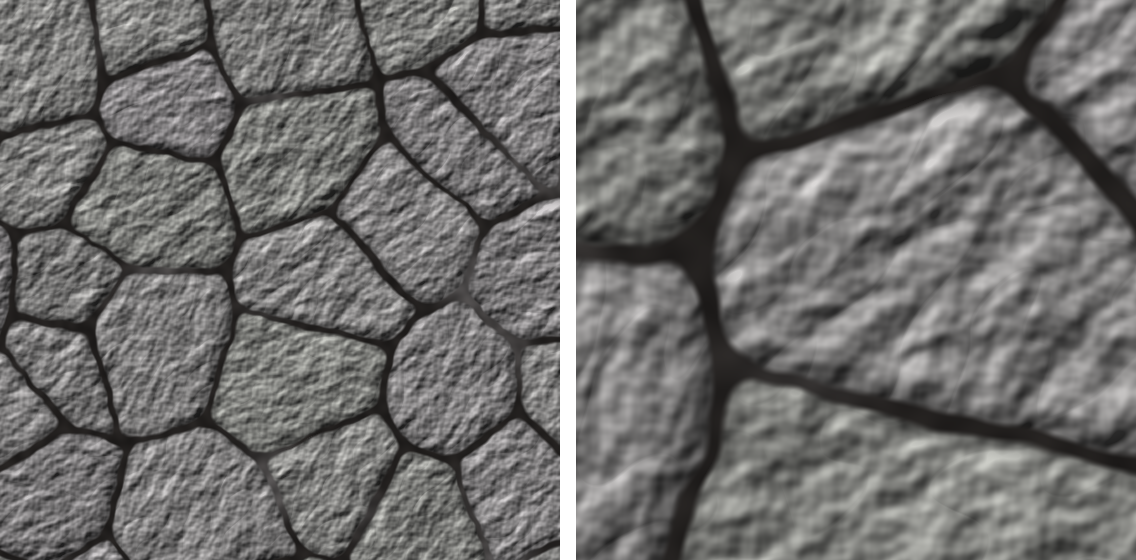
Left, the full canvas; right, a detail of the centre.
Write a Shadertoy shader that draws this texture.

```glsl
// Dry stone wall: rough grey stones with thin dark joints between them.
// Stones are cells of a weighted Voronoi diagram with rounded corners; their
// chipped faces are gradient noise, lit from the upper left by its slope.

vec2 hash2(vec2 p) {
    vec3 q = fract(p.xyx * vec3(0.1031, 0.1030, 0.0973));
    q += dot(q, q.yzx + 33.33);
    return fract((q.xx + q.yz) * q.zy);
}

vec2 gradientAt(vec2 cell) {
    float angle = 6.2832 * hash2(cell + 71.0).x;
    return vec2(cos(angle), sin(angle));
}

float gradientNoise(vec2 p) {
    vec2 i = floor(p), f = p - i;
    vec2 u = f * f * f * (f * (f * 6.0 - 15.0) + 10.0);
    vec2 x = vec2(1, 0), y = vec2(0, 1);
    float low = mix(dot(gradientAt(i), f), dot(gradientAt(i + x), f - x), u.x);
    float high = mix(dot(gradientAt(i + y), f - y), dot(gradientAt(i + 1.0), f - 1.0), u.x);
    return mix(low, high, u.y);
}

float smoothMin(float a, float b, float k) {
    float h = max(k - abs(a - b), 0.0) / k;
    return min(a, b) - 0.25 * h * h * k;
}

// Centre of a stone (xy) and its size weight (z), in cell units
vec3 stoneSite(vec2 cell) {
    return vec3(cell + 0.5 + 0.78 * (hash2(cell + 17.0) - 0.5), 0.22 * hash2(cell + 53.0).y);
}

// Returns the distance to the joint (x) and the cell of the stone (yz)
vec3 findStone(vec2 p) {
    const float cells = 4.6;
    p += 0.009 * vec2(gradientNoise(p * 9.0), gradientNoise(p * 9.0 + 40.0));
    p += 0.005 * vec2(gradientNoise(p * 34.0 + 9.0), gradientNoise(p * 34.0 + 60.0));
    p = p * cells + 20.0;
    vec2 home = floor(p), nearestCell = home;
    vec3 site = vec3(0);
    float nearest = 1e3;
    for (int k = 0; k < 25; k++) {
        vec2 cell = home + vec2(k % 5 - 2, k / 5 - 2);
        vec3 s = stoneSite(cell);
        float reach = dot(p - s.xy, p - s.xy) - s.z;
        if (reach < nearest) { nearest = reach; site = s; nearestCell = cell; }
    }
    float edge = 1.0;
    for (int k = 0; k < 25; k++) {
        vec2 cell = home + vec2(k % 5 - 2, k / 5 - 2);
        if (cell == nearestCell) continue;
        vec3 s = stoneSite(cell);
        float reach = dot(p - s.xy, p - s.xy) - s.z;
        edge = smoothMin(edge, 0.5 * (reach - nearest) / length(s.xy - site.xy), 0.09);
    }
    return vec3(edge / cells, nearestCell);
}

// Chipped, slanted relief of one stone, with bevelled rim
float relief(vec2 p, vec3 stone) {
    vec2 seed = hash2(stone.yz + 5.0);
    float angle = 0.7 + 0.9 * (seed.x - 0.5);
    float c = cos(angle), s = sin(angle);
    vec2 q = mat2(c, -s, s, c) * p * vec2(0.7, 1.1) + 8.0 * seed;
    q += 0.008 * gradientNoise(q * 22.0 + 3.0);
    float h = 0.022 * gradientNoise(q * 13.0);
    h += 0.014 * abs(gradientNoise(q * 21.0 + 7.0));
    h += 0.019 * gradientNoise(q * 33.0 + 19.0);
    h += 0.013 * gradientNoise(q * 62.0 + 31.0);
    h += 0.006 * gradientNoise(p * 108.0 + 47.0);
    return h + 0.018 * smoothstep(0.0, 0.026, stone.x);
}

void mainImage(out vec4 fragColor, in vec2 fragCoord) {
    vec2 p = fragCoord / iResolution.y;
    vec3 stone = findStone(p);

    // Slope towards the light
    vec2 toLight = 0.002 * normalize(vec2(-0.55, 0.83));
    float height = relief(p, stone);
    float slope = (height - relief(p + toLight, findStone(p + toLight))) / 0.002;
    slope = clamp(slope, -2.6, 2.6);

    // Stone face: tint per stone, mottling, light and shaded hollows
    vec2 seed = hash2(stone.yz + 29.0);
    float grey = 0.465 + 0.05 * (seed.x - 0.5) + 0.07 * gradientNoise(p * 16.0 + 5.0);
    grey += 0.125 * slope + 1.3 * (height - 0.018);
    vec3 tint = mix(vec3(1.012, 0.992, 1.004), vec3(1.0, 1.006, 0.975), seed.y);
    vec3 color = max(grey, 0.12) * tint;

    // Dark joints, partly filled with dusty mortar
    float rim = smoothstep(0.0, 0.02, stone.x);
    color *= mix(0.72, 1.0, rim);
    float mortar = smoothstep(0.1, 0.5, gradientNoise(p * 5.0 + 11.0));
    vec3 joint = mix(vec3(0.13, 0.12, 0.115), vec3(0.31, 0.30, 0.30), mortar);
    joint *= 1.0 + 0.4 * gradientNoise(p * 45.0);
    float halfWidth = 0.0045 + 0.004 * gradientNoise(p * 8.0 + 23.0);
    color = mix(joint, color, smoothstep(halfWidth - 0.002, halfWidth + 0.0035, stone.x));

    fragColor = vec4(clamp(color, 0.0, 1.0), 1.0);
}
```
